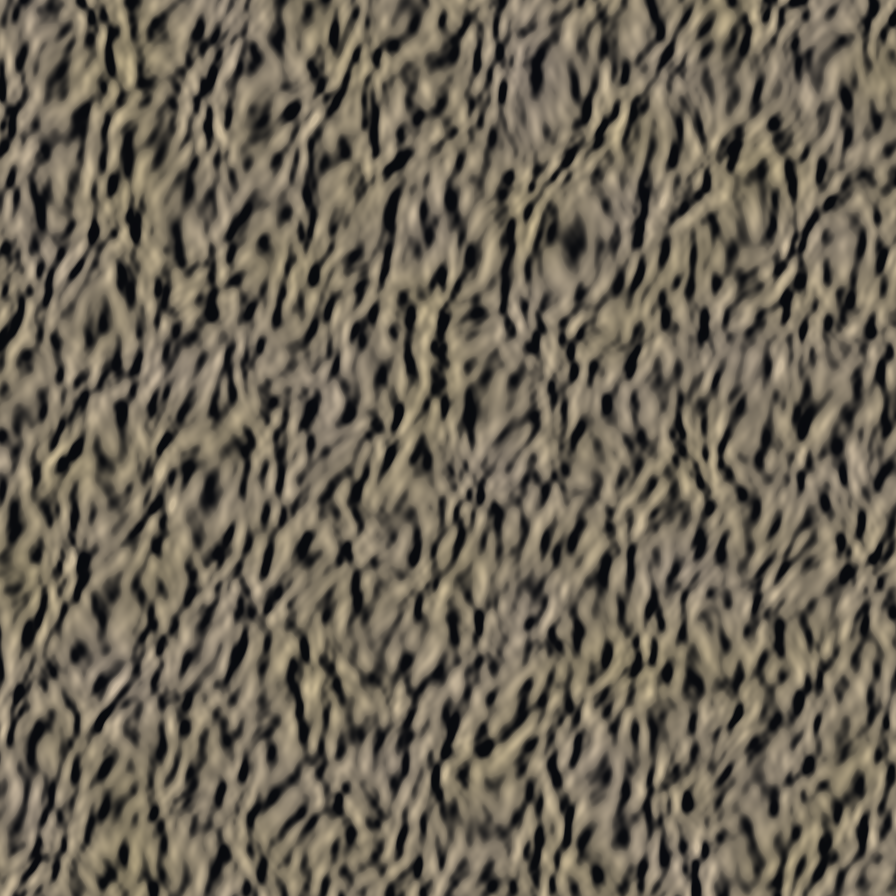
Give the GLSL for this texture, as a Shadertoy shader.

```glsl
// Rough, bark-like plaster: a stretched, leaning noise relief lit from the left.
// The slope across the grain, plus a little depth, gives the light and shade;
// a bent tone curve flattens the ridges and sinks the hollows to near black.

const vec2  GRAIN_CELLS  = vec2(44.0, 29.0); // cells across and along the grain
const float LEAN         = 0.20;             // tilt of the grain, radians
const float WARP_SCALE   = 0.30;             // warp cells per grain cell
const float WARP_AMOUNT  = 0.75;
const int   OCTAVES      = 2;
const mat2  OCTAVE_TURN  = mat2(0.8, 0.6, -0.6, 0.8);
const float LACUNARITY   = 1.7;
const float GAIN         = 0.36;
const float SLOPE_STEP   = 0.10;             // half width of the slope sample
const float SLOPE_WEIGHT = 1.30;
const float DEPTH_WEIGHT = 1.85;
const float MID_TONE     = 0.645;
const float RIDGE_GAIN   = 0.155;            // contrast on the lit side
const float HOLLOW_GAIN  = 0.400;            // contrast on the shaded side
const vec3  HOLLOW_COLOR = vec3(0.030, 0.036, 0.050);
const vec3  RIDGE_COLOR  = vec3(0.720, 0.660, 0.550);
const float TINT_CELLS   = 9.0;
const float TINT_AMOUNT  = 0.09;

vec2 hash22(vec2 p) {
    vec3 h = fract(vec3(p.xyx) * vec3(0.1031, 0.1030, 0.0973));
    h += dot(h, h.yzx + 33.33);
    return fract((h.xx + h.yz) * h.zy);
}

vec2 cornerGradient(vec2 cell) {
    return normalize(hash22(cell) - 0.5 + 1e-4);
}

float gradientNoise(vec2 p) {
    vec2 cell = floor(p);
    vec2 f = p - cell;
    vec2 w = f * f * f * (f * (f * 6.0 - 15.0) + 10.0);
    vec2 e = vec2(1.0, 0.0);
    float a = dot(cornerGradient(cell), f);
    float b = dot(cornerGradient(cell + e.xy), f - e.xy);
    float c = dot(cornerGradient(cell + e.yx), f - e.yx);
    float d = dot(cornerGradient(cell + e.xx), f - e.xx);
    return mix(mix(a, b, w.x), mix(c, d, w.x), w.y);
}

// Height of the surface, in grain coordinates.
float relief(vec2 q) {
    vec2 s = q * WARP_SCALE;
    q += WARP_AMOUNT * vec2(gradientNoise(s + 61.3), gradientNoise(s + 117.8));
    float height = 0.0;
    float amplitude = 1.0;
    for (int i = 0; i < OCTAVES; i++) {
        height += amplitude * gradientNoise(q);
        q = OCTAVE_TURN * q * LACUNARITY + vec2(37.4, 19.7);
        amplitude *= GAIN;
    }
    return height;
}

void mainImage(out vec4 fragColor, in vec2 fragCoord) {
    vec2 p = fragCoord / iResolution.y;

    // Grain coordinates: x runs across the ridges, away from the light.
    vec2 across = vec2(cos(LEAN), -sin(LEAN));
    vec2 along = vec2(sin(LEAN), cos(LEAN));
    vec2 q = vec2(dot(p, across), dot(p, along)) * GRAIN_CELLS + 40.0;

    // Light: rising slopes face the light, low places are dimmer.
    float before = relief(q - vec2(SLOPE_STEP, 0.0));
    float after = relief(q + vec2(SLOPE_STEP, 0.0));
    float slope = (after - before) / (2.0 * SLOPE_STEP);
    float light = SLOPE_WEIGHT * slope + DEPTH_WEIGHT * 0.5 * (before + after);

    // Tone curve with a soft floor in the hollows.
    float tone = MID_TONE + RIDGE_GAIN * max(light, 0.0) + HOLLOW_GAIN * min(light, 0.0);
    tone = 0.5 * (tone + sqrt(tone * tone + 0.004));
    tone = min(tone, 1.1);

    // Colour, with broad patches that are slightly warmer or greyer.
    vec3 color = mix(HOLLOW_COLOR, RIDGE_COLOR, tone);
    color.b *= 1.0 + TINT_AMOUNT * gradientNoise(p * TINT_CELLS + 9.2);
    fragColor = vec4(color, 1.0);
}
```
